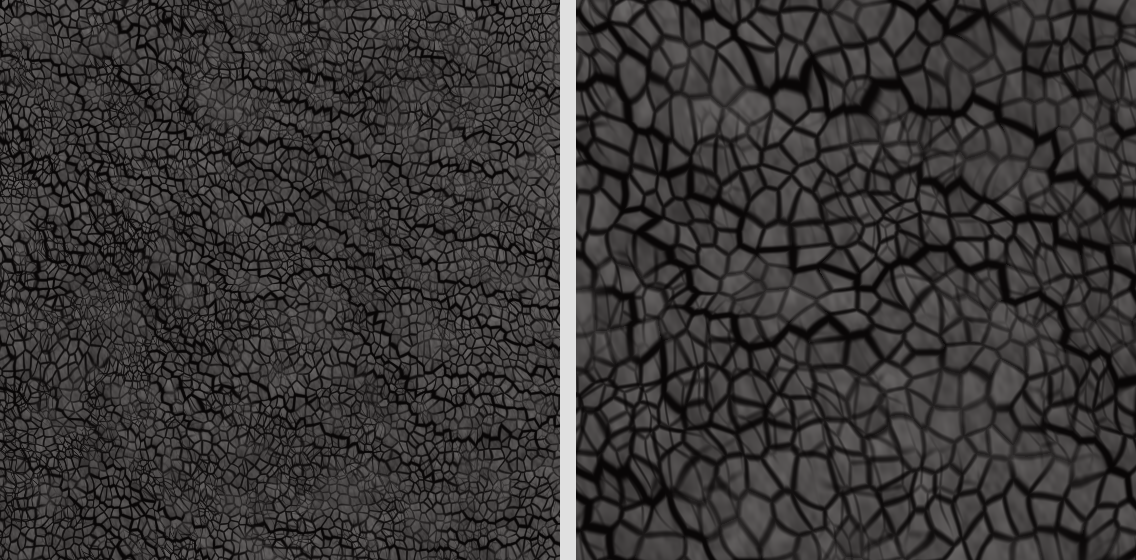
Left, the full canvas; right, a detail of the centre.
Reproduce this texture procedurally as a Shadertoy shader.

```glsl
// Black grained leather: pebbled cells, slender wrinkles and long slanting creases.

const vec3 CREVICE = vec3(0.030, 0.021, 0.021);
const vec3 SHEEN = vec3(0.375, 0.364, 0.362);
const vec2 PEBBLES = vec2(66.0, 57.0);     // cells across and up the canvas
const vec2 WRINKLES = vec2(84.0, 46.0);    // slender cells of the fine wrinkles
const vec2 FIBRES = vec2(300.0, 170.0);    // fine surface grain
const float CREASE_COUNT = 19.0;
const float BASE_TONE = 0.83;
const float CRACK_DEPTH = 0.86;
const float CREASE_DEPTH = 0.95;
const float GRAIN_AMOUNT = 0.34;

float hash(vec2 p) {
    return fract(sin(dot(p, vec2(127.1, 311.7))) * 43758.5453);
}

vec2 hash2(vec2 p) {
    return vec2(hash(p), hash(p + 57.3));
}

float noise(vec2 p) {
    vec2 cell = floor(p);
    vec2 f = fract(p);
    f = f * f * (3.0 - 2.0 * f);
    float low = mix(hash(cell), hash(cell + vec2(1, 0)), f.x);
    float high = mix(hash(cell + vec2(0, 1)), hash(cell + vec2(1, 1)), f.x);
    return mix(low, high, f.y);
}

// Coordinate across the creases: steep at the left, flatter to the right.
float creaseCoord(vec2 p) {
    float sweep = p.y + 0.95 * p.x - 0.33 * p.x * p.x;
    float wander = 0.11 * noise(p * 5.0) + 0.045 * noise(p * 14.0 + 9.0);
    return (sweep + wander) * CREASE_COUNT;
}

vec2 seedPoint(vec2 cell) {
    return cell + 0.08 + 0.84 * hash2(cell);
}

// x: distance to the cell edge, y: distance to a crease, z: cell hash, w: height above the seed
vec4 cells(vec2 p, vec2 scale) {
    vec2 q = p * scale;
    vec2 home = floor(q);
    vec2 nearest = home;
    vec2 toNearest = vec2(8.0);
    for (int j = -1; j <= 1; j++)
    for (int i = -1; i <= 1; i++) {
        vec2 cell = home + vec2(i, j);
        vec2 r = seedPoint(cell) - q;
        if (dot(r, r) < dot(toNearest, toNearest)) {
            toNearest = r;
            nearest = cell;
        }
    }
    float band = floor(creaseCoord((q + toNearest) / scale));
    float edge = 8.0;
    float crease = 8.0;
    for (int j = -2; j <= 2; j++)
    for (int i = -2; i <= 2; i++) {
        if (i == 0 && j == 0) continue;
        vec2 r = seedPoint(nearest + vec2(i, j)) - q;
        float d = dot(0.5 * (r + toNearest), normalize(r - toNearest));
        edge = min(edge, d);
        // Cells in different bands are parted by a crease.
        if (floor(creaseCoord((q + r) / scale)) != band) crease = min(crease, d);
    }
    return vec4(edge, crease, hash(nearest + 3.7), -toNearest.y);
}

void mainImage(out vec4 fragColor, in vec2 fragCoord) {
    vec2 uv = fragCoord / iResolution.y;
    float pixel = 1.0 / iResolution.y;
    float leftness = 1.0 - smoothstep(0.15, 0.85, uv.x + 0.3 * noise(uv * 4.0) - 0.15);

    // Bend the grain so that the cells lose their regular layout.
    vec2 bend = vec2(noise(uv * 38.0), noise(uv * 38.0 + 71.0)) - 0.5;
    vec2 sway = vec2(noise(uv * 7.0 + 13.0), noise(uv * 7.0 + 29.0)) - 0.5;
    vec2 p = uv + 0.011 * bend + 0.03 * sway;

    // Pebbles, each with its own tone and a lit upper side
    vec4 pebble = cells(p, PEBBLES);
    float soft = pixel * PEBBLES.x * 0.4;
    float tone = BASE_TONE + 0.22 * (pebble.z - 0.5) + 0.10 * pebble.w;
    tone += 0.16 * (noise(uv * 6.0 + 41.0) - 0.5) + 0.12 * (noise(uv * 22.0) - 0.5);

    // Fibrous grain
    vec2 slant = vec2(uv.x + 0.2 * uv.y, uv.y);
    float fibre = 0.6 * noise(slant * FIBRES) + 0.4 * noise(slant * FIBRES * 0.5 + 17.0);
    tone += GRAIN_AMOUNT * (fibre - 0.5);

    // Cracks between the pebbles
    float crackStrength = CRACK_DEPTH * mix(0.55, 1.0, smoothstep(0.2, 0.7, noise(uv * 30.0 + 5.0)));
    float crack = 1.0 - smoothstep(0.015, 0.17 + soft * 0.3, pebble.x);
    tone *= 1.0 - crackStrength * crack;

    // Slender wrinkles, strongest at the left
    vec4 wrinkle = cells(vec2(p.x + 0.22 * p.y, p.y) + 4.0, WRINKLES);
    float fold = 1.0 - smoothstep(0.0, 0.13, wrinkle.x);
    float foldPatch = smoothstep(0.25, 0.7, noise(uv * 24.0 + 90.0));
    tone *= 1.0 - mix(0.35, 0.75, leftness) * foldPatch * fold;

    // Long creases that fade in and out along their run
    float run = noise(vec2(creaseCoord(p) * 0.8, uv.x * 6.0 - uv.y * 3.0));
    float creaseStrength = smoothstep(0.22, 0.62, run);
    float groove = 1.0 - smoothstep(0.05, 0.26 + soft * 0.2, pebble.y);
    float hollow = 1.0 - smoothstep(0.0, 0.7, pebble.y);
    tone *= 1.0 - creaseStrength * (CREASE_DEPTH * groove + 0.12 * hollow * (1.0 - groove));

    fragColor = vec4(mix(CREVICE, SHEEN, clamp(tone, 0.0, 1.1)), 1.0);
}
```
